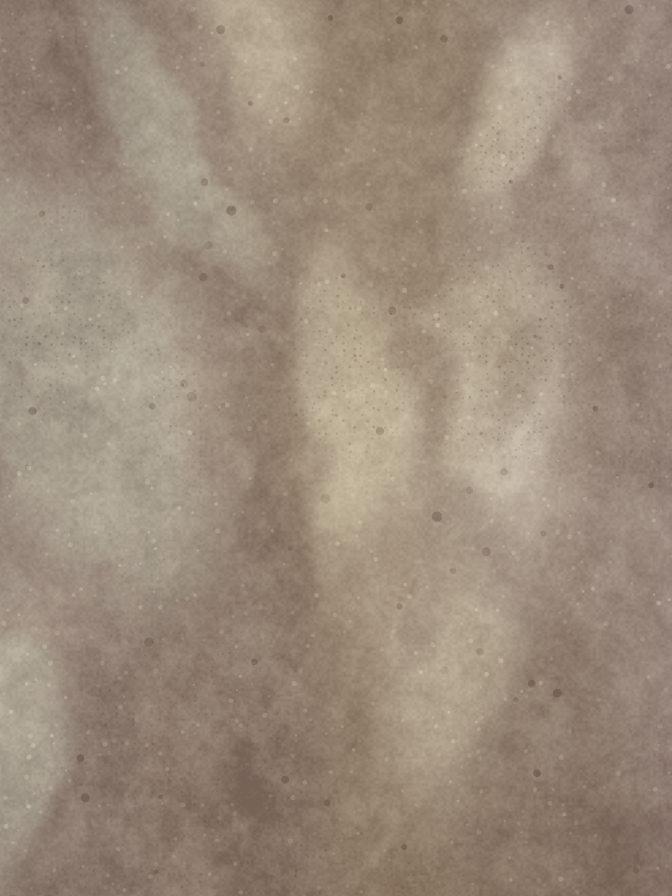
Write a WebGL 2 fragment shader that draws this texture.

```glsl
#version 300 es
precision highp float;
// Weathered plaster: soft pale washes with eroded rims over taupe, with fine grain and flecks.
uniform vec2 u_resolution;
out vec4 fragColor;

const vec3 DARK_TAUPE = vec3(0.51, 0.44, 0.385);
const vec3 PALE_SAND = vec3(0.75, 0.70, 0.63);
const vec3 CREAM_TINT = vec3(0.012, 0.008, -0.022);
const vec3 GREY_TINT = vec3(-0.018, 0.002, 0.006);
const vec3 MAUVE_TINT = vec3(0.0, -0.008, 0.012);
const float BASE_TONE = 0.37;
const float CLOUD_AMOUNT = 0.75;
const float MOTTLE_AMOUNT = 0.42;
const float GRAIN_AMOUNT = 0.30;
const float RIM_EROSION = 1.3;
const float WARP_AMOUNT = 0.07;

// Washes: centre xy, radii zw; then tilt and signed strength.
const int WASH_COUNT = 11;
const vec4 WASHES[WASH_COUNT] = vec4[WASH_COUNT](
  vec4(0.09, 0.56, 0.15, 0.25), vec4(0.19, 0.83, 0.045, 0.20),
  vec4(0.39, 0.54, 0.075, 0.19), vec4(0.56, 0.55, 0.095, 0.19),
  vec4(0.58, 0.89, 0.05, 0.14), vec4(0.00, 0.19, 0.065, 0.16),
  vec4(0.29, 0.96, 0.06, 0.13), vec4(0.50, 0.25, 0.07, 0.17),
  vec4(0.29, 0.46, 0.04, 0.22), vec4(0.58, 0.57, 0.035, 0.09),
  vec4(0.17, 0.19, 0.11, 0.15));
const vec2 WASH_STYLE[WASH_COUNT] = vec2[WASH_COUNT](
  vec2(0.32, 0.42), vec2(0.52, 0.40), vec2(0.05, 0.50), vec2(0.10, 0.45),
  vec2(-0.4, 0.48), vec2(0.0, 0.48), vec2(0.25, 0.34), vec2(-0.15, 0.30),
  vec2(0.12, -0.16), vec2(-0.1, -0.20), vec2(0.3, -0.10));

float hash(vec2 p) {
  uvec2 q = uvec2(ivec2(floor(p)));
  uint h = q.x * 1597334677u ^ q.y * 3812015801u;
  h = (h ^ (h >> 15)) * 2246822519u;
  h = (h ^ (h >> 13)) * 3266489917u;
  return float((h ^ (h >> 16)) >> 8) / 16777216.0;
}

float noise(vec2 p) {
  vec2 i = floor(p), f = fract(p);
  f = f * f * (3.0 - 2.0 * f);
  return mix(mix(hash(i), hash(i + vec2(1, 0)), f.x),
             mix(hash(i + vec2(0, 1)), hash(i + vec2(1, 1)), f.x), f.y);
}

// Layered noise centred on zero.
float fbm(vec2 p) {
  float sum = 0.0, gain = 0.5;
  for (int i = 0; i < 5; i++) {
    sum += gain * (noise(p) - 0.5);
    p = mat2(1.6, 1.2, -1.2, 1.6) * p + 17.3;
    gain *= 0.52;
  }
  return sum;
}

mat2 turn(float angle) {
  float c = cos(angle), s = sin(angle);
  return mat2(c, -s, s, c);
}

// One small round fleck in some cells of a grid.
float flecks(vec2 p, float cells, float density, float seed) {
  vec2 g = p * cells, id = floor(g) + seed;
  vec2 centre = 0.3 + 0.4 * vec2(hash(id + 31.0), hash(id + 67.0));
  float radius = mix(0.10, 0.26, hash(id + 113.0));
  float soft = cells / u_resolution.y;
  float disc = 1.0 - smoothstep(radius - 0.5 * soft, radius + 0.7 * soft, length(fract(g) - centre));
  return disc * step(hash(id), density) * mix(0.4, 1.0, hash(id + 151.0));
}

void main() {
  vec2 p = gl_FragCoord.xy / u_resolution.y;
  vec2 warped = p + WARP_AMOUNT * vec2(fbm(p * 6.0 + 3.0), fbm(p * 6.0 + 41.0));

  // Broad clouds stretched along the tilted trowel direction
  float cloud = fbm(turn(0.3) * warped * vec2(6.0, 3.6) + 9.0);
  float flake = fbm(warped * 17.0 + 70.0);
  float mottle = fbm(p * 48.0 + 20.0);
  float tone = BASE_TONE + CLOUD_AMOUNT * cloud + 0.25 * flake;

  // Washes with ragged, partly crisp rims
  float cover = 0.0;
  for (int i = 0; i < WASH_COUNT; i++) {
    vec2 local = turn(WASH_STYLE[i].x) * (warped - WASHES[i].xy) / WASHES[i].zw;
    float reach = length(local) + RIM_EROSION * (0.7 * flake + 0.4 * cloud + 0.25 * mottle);
    float mask = 1.0 - smoothstep(0.55, 1.15, reach);
    tone += WASH_STYLE[i].y * mask;
    cover = max(cover, mask * step(0.0, WASH_STYLE[i].y));
  }

  // Faint curved trowel marks
  float ridge = abs(fbm(turn(-0.9) * warped * vec2(4.0, 2.5) + 55.0));
  float trace = 1.0 - smoothstep(0.0, 0.018, ridge);
  tone += 0.09 * trace * smoothstep(-0.05, 0.15, cloud + flake);

  // Mottling and grain
  float grain = 0.6 * (noise(p * 330.0) - 0.5) + 0.4 * (noise(p * 190.0 + 7.0) - 0.5);
  tone += MOTTLE_AMOUNT * mottle + GRAIN_AMOUNT * grain;

  // Dark pits and pale mineral flecks
  float pitZone = smoothstep(-0.08, 0.15, fbm(p * 5.0 + 90.0)) * (0.4 + 0.6 * cover);
  tone -= 0.38 * pitZone * flecks(p, 150.0, 0.35, 11.0);
  tone -= 0.45 * flecks(turn(0.6) * p + 2.0, 46.0, 0.035, 23.0);
  tone += 0.34 * flecks(turn(0.4) * p + 2.0, 95.0, 0.11, 47.0);

  // Edge shading and hue drift from grey through cream to mauve
  tone -= 0.14 * smoothstep(0.35, 0.0, p.y) * smoothstep(0.0, 0.12, p.x);
  tone -= 0.12 * smoothstep(0.3, 0.7, distance(p, vec2(0.4, 0.5)));
  vec3 color = mix(DARK_TAUPE, PALE_SAND, clamp(tone, -0.2, 1.15));
  float across = p.x * u_resolution.y / u_resolution.x + 0.3 * cloud;
  color += CREAM_TINT * exp(-pow((across - 0.55) / 0.22, 2.0));
  color += GREY_TINT * cover * (1.0 - smoothstep(0.2, 0.45, across));
  color += MAUVE_TINT * max(smoothstep(0.75, 1.0, across), 0.5 * (1.0 - cover));
  fragColor = vec4(clamp(color, 0.0, 1.0), 1.0);
}
```
